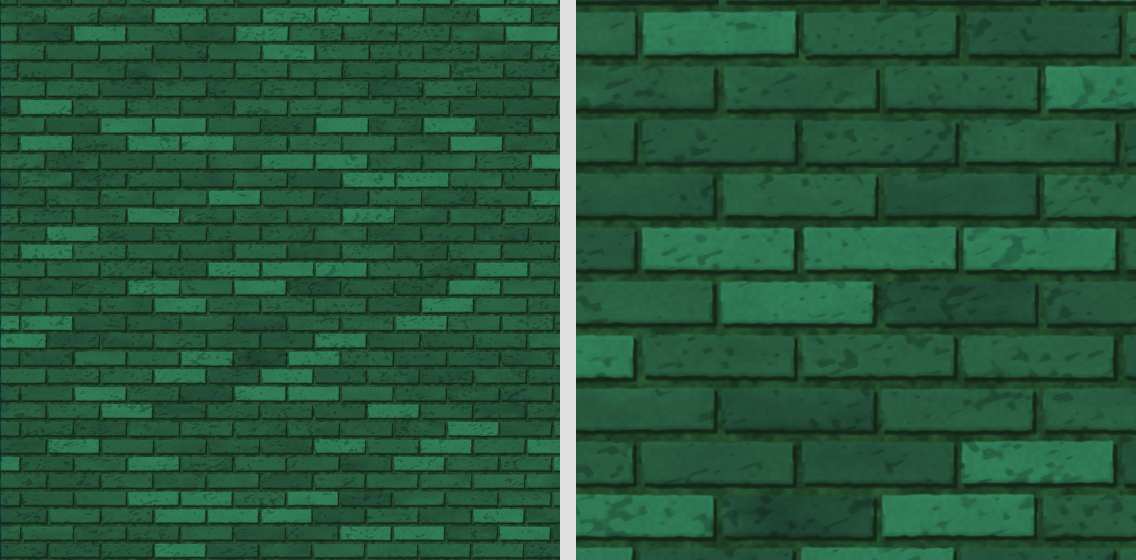
Left: the whole. Right: its middle third, enlarged.
A Shadertoy shader for this texture:

```glsl
// Green brick wall in running bond, about 10.5 bricks across and 31 rows down.
// Each brick is a rounded box with a hashed tone, cloudy stains, embossed pits
// and a shadow thrown to the lower right onto speckled mortar.

#define ROWS vec3(-0.05, 32.5, -1.12)   // row number as a quadratic in height
#define PITCH vec2(0.0945, 0.0022)      // brick pitch at the base, growth upward
#define BOND_X 0.2745                   // joint that stays vertical
#define JOINT vec2(0.0026, 0.0035)      // half widths of the mortar joints
#define SHADOW_SHIFT vec2(0.0021, -0.0023)
#define BRIGHT_SHARE 0.19
#define BRIGHT vec3(0.190, 0.490, 0.345)
#define MID vec3(0.165, 0.385, 0.265)
#define DARK vec3(0.115, 0.245, 0.185)
#define MORTAR vec3(0.125, 0.270, 0.155)
#define SHADE vec3(0.075, 0.135, 0.085)

float hash(vec2 p) {
    vec3 q = fract(p.xyx * 0.1031);
    q += dot(q, q.yzx + 33.33);
    return fract((q.x + q.y) * q.z);
}

float noise(vec2 p) {
    vec2 i = floor(p), f = fract(p);
    f = f * f * (3.0 - 2.0 * f);
    return mix(mix(hash(i), hash(i + vec2(1, 0)), f.x),
               mix(hash(i + vec2(0, 1)), hash(i + vec2(1, 1)), f.x), f.y);
}

float fbm(vec2 p) {
    float sum = 0.0, gain = 0.55;
    for (int i = 0; i < 3; i++) {
        sum += gain * noise(p);
        p = p * 2.03 + 17.0;
        gain *= 0.5;
    }
    return sum;
}

float roundBox(vec2 p, vec2 halfSize, float radius) {
    vec2 d = abs(p) - halfSize + radius;
    return length(max(d, 0.0)) + min(max(d.x, d.y), 0.0) - radius;
}

// Sparse slanted dents, gathered in loose clusters
float pits(vec2 p) {
    vec2 q = vec2(p.x + 0.5 * p.y, p.y - 0.35 * p.x);
    float cluster = noise(p * vec2(30.0, 55.0) + 9.0);
    return smoothstep(0.70, 0.88, noise(q * vec2(150.0, 290.0)) * 0.75 + cluster * 0.33);
}

void mainImage(out vec4 fragColor, in vec2 fragCoord) {
    vec2 uv = fragCoord / iResolution.xy;
    float blur = max(0.0009, 0.8 / iResolution.y);

    // Brick layout: odd rows move by half a brick
    float rowPos = ROWS.x + uv.y * (ROWS.y + ROWS.z * uv.y);
    float row = floor(rowPos);
    float pitch = PITCH.x + PITCH.y * uv.y;
    float colPos = (uv.x - BOND_X) / pitch + 0.5 * mod(row, 2.0);
    vec2 id = vec2(floor(colPos), row) + 40.0;
    vec2 size = vec2(pitch, 1.0 / (ROWS.y + 2.0 * ROWS.z * uv.y));
    vec2 p = (vec2(colPos, rowPos) - id + 39.5) * size;

    // Slightly uneven position and edges
    vec2 jitter = vec2(hash(id + 3.7), hash(id + 8.1)) - 0.5;
    p += jitter * vec2(0.0014, 0.0007);
    p.y += p.x * (hash(id + 5.3) - 0.5) * 0.014;
    vec2 halfSize = 0.5 * size - JOINT;
    float rough = (noise(uv * 210.0) - 0.5) * 0.0010;
    float d = roundBox(p, halfSize, 0.0012) + rough;
    float brick = 1.0 - smoothstep(-blur, blur, d);

    // Mortar with speckles and the shadow of the brick
    float grain = noise(uv * 380.0) - 0.5;
    float shadowDist = roundBox(p - SHADOW_SHIFT, halfSize, 0.0012) + rough;
    vec3 mortar = MORTAR * (0.78 + 0.48 * noise(uv * 150.0 + 31.0) + 0.25 * grain);
    mortar = mix(mortar, SHADE, 0.88 * (1.0 - smoothstep(-0.0008, 0.0016, shadowDist)));

    // Brick tone and stains
    float bright = step(1.0 - BRIGHT_SHARE, hash(id));
    float cloud = fbm(uv * vec2(24.0, 48.0) + id * 7.0);
    float stain = mix(0.35, 1.3, pow(hash(id + 21.5), 2.0));
    float plainTone = 0.52 + 0.55 * hash(id + 12.9) + (cloud - 0.52) * stain;
    float tone = mix(plainTone, 0.96 + 0.3 * (cloud - 0.5), bright);
    vec3 face = mix(DARK, mix(MID, BRIGHT, bright), clamp(tone, 0.0, 1.15));

    // Embossed pits, fine grain and worn edges
    vec2 pitPos = uv + id * 0.37;
    float dent = pits(pitPos);
    float relief = pits(pitPos + vec2(-0.0012, 0.0016)) - dent;
    face *= 1.0 + 0.07 * grain - 0.22 * dent - 0.20 * relief;
    float rim = smoothstep(-0.0030, -0.0008, d);
    face *= 1.0 + rim * (0.09 * sign(p.y) - 0.05);

    vec3 color = mix(mortar, face, brick);

    // Dotted dark blue seam on the left border
    float seam = 1.0 - smoothstep(0.0012, 0.0030, uv.x);
    float dots = 0.45 + 0.5 * noise(vec2(4.0, uv.y * 190.0));
    color = mix(color, vec3(0.03, 0.16, 0.20), seam * dots);
    fragColor = vec4(color, 1.0);
}
```
